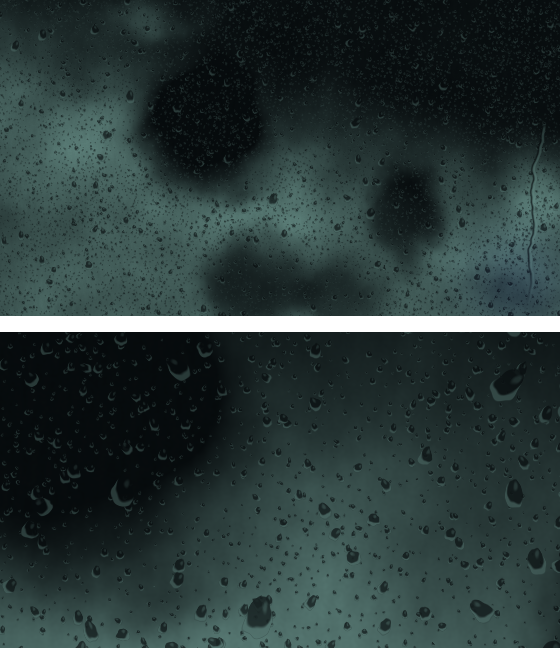
Top: the whole. Bottom: its middle third, enlarged.
Reproduce this texture procedurally as a WebGL 2 fragment shader.

```glsl
#version 300 es
precision highp float;

uniform vec2 u_resolution;
out vec4 fragColor;

const vec3 NIGHT = vec3(0.025, 0.043, 0.05);
const vec3 MIST = vec3(0.42, 0.58, 0.55);

vec2 hash2(vec2 p) {
  vec3 q = fract(p.xyx * vec3(0.1031, 0.103, 0.0973));
  q += dot(q, q.yzx + 33.33);
  return fract((q.xx + q.yz) * q.zy);
}

float cornerDot(vec2 cell, vec2 f, vec2 corner) {
  return dot(hash2(cell + corner) * 2.0 - 1.0, f - corner);
}

float gradientNoise(vec2 p) {
  vec2 cell = floor(p), f = p - cell;
  vec2 w = f * f * f * (f * (f * 6.0 - 15.0) + 10.0);
  float low = mix(cornerDot(cell, f, vec2(0, 0)), cornerDot(cell, f, vec2(1, 0)), w.x);
  float high = mix(cornerDot(cell, f, vec2(0, 1)), cornerDot(cell, f, vec2(1, 1)), w.x);
  return mix(low, high, w.y);
}

float fbm(vec2 p) {
  float sum = 0.0, amp = 0.6;
  for (int i = 0; i < 5; i++) {
    sum += amp * gradientNoise(p + 40.0);
    p = mat2(1.6, 1.2, -1.2, 1.6) * p + 11.3;
    amp *= 0.5;
  }
  return sum;
}

mat2 rotation(float a) {
  return mat2(cos(a), sin(a), -sin(a), cos(a));
}

// Soft glow and flat-topped cloud mass
float glow(vec2 p, vec2 centre, vec2 radius) {
  vec2 d = (p - centre) / radius;
  return exp(-dot(d, d));
}

float mass(vec2 p, vec2 centre, vec2 radius) {
  vec2 d = (p - centre) / radius;
  float r2 = dot(d, d);
  return exp(-r2 * r2);
}

float cloudLevel(vec2 p) {
  vec2 q = p + 0.13 * vec2(fbm(p * 4.0), fbm(p * 4.0 + 7.7));
  float t = mix(0.61, 0.02, smoothstep(0.3, 0.85, q.y + 0.25 * (q.x - 0.9)));
  // Lit gaps
  t += 0.16 * glow(q, vec2(0.28, 0.6), vec2(0.25, 0.15));
  t += 0.38 * glow(q, vec2(0.47, 0.94), vec2(0.14, 0.07));
  t += 0.14 * glow(q, vec2(0.0, 0.87), vec2(0.36, 0.3));
  t += 0.22 * glow(q, vec2(0.72, 0.32), vec2(0.17, 0.06));
  t += 0.15 * glow(q, vec2(0.95, 0.41), vec2(0.12, 0.12));
  t += 0.16 * glow(q, vec2(1.5, 0.24), vec2(0.18, 0.07));
  t += 0.42 * glow(q, vec2(1.72, 0.36), vec2(0.1, 0.13));
  // Heavy clouds
  t -= 0.17 * glow(q, vec2(0.0, 0.32), vec2(0.18, 0.3));
  t -= 0.58 * mass(q, vec2(0.65, 0.56), vec2(0.21, 0.2));
  t -= 0.42 * mass(q, vec2(0.81, 0.11), vec2(0.18, 0.16));
  t -= 0.36 * mass(q, vec2(1.08, 0.05), vec2(0.15, 0.11));
  t -= 0.46 * mass(q, vec2(1.27, 0.31), vec2(0.12, 0.17));
  t -= 0.22 * glow(q, vec2(1.62, 0.07), vec2(0.14, 0.1));
  t += 0.28 * fbm(p * 5.0 + 3.1) * smoothstep(-0.1, 0.4, t);
  return clamp(t, 0.0, 1.0);
}

// One jittered layer of beads: x is dark body, y is bright crescent
vec2 dropLayer(vec2 p, float cells, float seed, float chance, float pixel) {
  vec2 grid = rotation(0.5 * sin(seed * 2.3)) * p * cells + seed * 17.0;
  vec2 cell = floor(grid);
  vec2 place = hash2(cell + seed), kind = hash2(cell + seed + 91.7);
  float radius = mix(0.09, 0.21, kind.x * kind.x);
  vec2 q = (fract(grid) - 0.5 - (place - 0.5) * 0.5) / radius;
  q = rotation((place.y - 0.6) * 1.1) * q;
  q.y /= mix(0.85, 1.45, fract(kind.y * 7.3));
  q.x *= 1.15 + 0.3 * q.y;
  q += 0.28 * vec2(gradientNoise(q * 1.3 + cell * 3.7), gradientNoise(q * 1.3 - cell * 2.9));
  float aa = 0.75 * pixel * cells / radius;
  float body = 1.0 - smoothstep(1.0 - aa, 1.0 + aa, length(q));
  vec2 lean = normalize(vec2(place.x - 0.75, -0.75));
  float rim = smoothstep(0.95 - aa, 1.05 + aa, length(q + lean * 0.45));
  float glint = 0.5 * (1.0 - smoothstep(0.1, 0.35 + aa, length(q - vec2(0.25, 0.5))));
  return vec2(body, body * max(rim, glint)) * step(kind.y, chance);
}

// A winding trail with one dark and one bright side
vec2 rivulet(vec2 p, float pixel) {
  float x = p.x - 1.69 - 0.05 * (p.y - 0.35) - 0.03 * gradientNoise(vec2(p.y * 9.0, 4.5));
  x -= 0.008 * gradientNoise(vec2(p.y * 34.0, 8.5));
  float span = smoothstep(0.0, 0.2, p.y) * (1.0 - smoothstep(0.59, 0.61, p.y));
  vec2 side = abs(x + vec2(0.003, -0.002));
  return span * (1.0 - smoothstep(vec2(0.001), vec2(0.0035 + pixel), side));
}

void main() {
  vec2 p = gl_FragCoord.xy / u_resolution.y;
  float pixel = 1.0 / u_resolution.y;
  float level = cloudLevel(p);

  // Fine film of water on the glass
  float t = level + 0.04 * gradientNoise(p * vec2(95.0, 28.0)) * (0.3 + level);
  t += 0.03 * gradientNoise(p * 210.0) * (0.25 + level);

  // Beads from fine specks up to large drops
  float cluster = gradientNoise(p * 4.5 + 19.0);
  for (int i = 5; i >= 0; i--) {
    float fi = float(i);
    float chance = 0.4 + 0.03 * fi + 0.35 * cluster;
    vec2 bead = dropLayer(p, 13.0 * pow(1.43, fi), fi + 1.0, chance, pixel);
    t = mix(t, level * 0.25, bead.x * 0.85);
    t = mix(t, 0.38 + 0.55 * level, bead.y * 0.9);
  }
  vec2 trail = rivulet(p, pixel);
  t = mix(t, level * 0.2, trail.x * 0.8);
  t = mix(t, 0.4 + 0.6 * level, trail.y * 0.75);

  vec3 colour = mix(NIGHT, MIST, t);
  colour += vec3(-0.01, -0.01, 0.035) * glow(p, vec2(1.64, 0.1), vec2(0.17, 0.16));
  fragColor = vec4(clamp(colour, 0.0, 1.0), 1.0);
}
```
